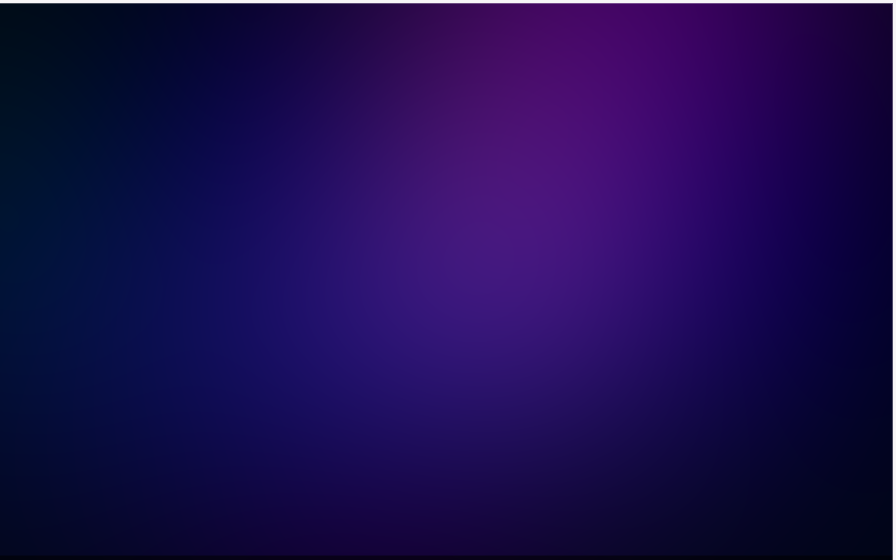
This background is drawn by a WebGL 1 fragment shader. Its source:

```glsl
precision highp float;

uniform vec2 u_resolution;

// Colours: glow tints are added to the base, negative parts absorb light
const vec3 BASE = vec3(0.0, 0.02, 0.057);
const vec3 BLUE = vec3(0.04, 0.02, 0.28);
const vec3 VIOLET = vec3(0.22, 0.07, 0.18);
const vec3 MAGENTA = vec3(0.20, -0.015, 0.24);
const vec3 TEAL = vec3(-0.02, 0.05, 0.03);
const vec3 PLUM = vec3(0.04, -0.025, 0.02);
const vec3 INDIGO = vec3(-0.03, -0.04, 0.09);
const vec3 NAVY = vec3(-0.02, -0.02, 0.07);
const vec3 BORDER = vec3(0.97, 0.96, 0.97);

// Glow centres and radii, as fractions of the canvas
const vec2 BLUE_POS = vec2(0.39, 0.38);
const vec2 BLUE_SIZE = vec2(0.46, 0.42);
const vec2 VIOLET_POS = vec2(0.58, 0.60);
const vec2 VIOLET_SIZE = vec2(0.27, 0.40);
const vec2 MAGENTA_POS = vec2(0.70, 1.05);
const vec2 MAGENTA_SIZE = vec2(0.30, 0.40);
const vec2 TEAL_POS = vec2(0.0, 0.65);
const vec2 TEAL_SIZE = vec2(0.20, 0.40);
const vec2 PLUM_POS = vec2(0.42, 0.0);
const vec2 PLUM_SIZE = vec2(0.25, 0.20);
const vec2 INDIGO_POS = vec2(0.85, 0.60);
const vec2 INDIGO_SIZE = vec2(0.22, 0.40);
const vec2 NAVY_POS = vec2(0.28, 0.82);
const vec2 NAVY_SIZE = vec2(0.17, 0.30);

// Edge widths, in canvas heights
const float BORDER_WIDTH = 0.006;
const float FOOT_WIDTH = 0.008;
const float FOOT_SHADE = 0.45;

// Elliptical Gaussian light
vec3 glow(vec2 uv, vec2 centre, vec2 radius, vec3 tint) {
    vec2 d = (uv - centre) / radius;
    return tint * exp(-dot(d, d));
}

// Soft step from 0 to 1, one pixel wide
float edge(float dist, float pixel) {
    return smoothstep(-0.5 * pixel, 0.5 * pixel, dist);
}

void main() {
    vec2 uv = gl_FragCoord.xy / u_resolution;
    vec2 p = gl_FragCoord.xy / u_resolution.y;
    float aspect = u_resolution.x / u_resolution.y;
    float pixel = 1.0 / u_resolution.y;

    // Overlapping glows
    vec3 color = BASE;
    color += glow(uv, BLUE_POS, BLUE_SIZE, BLUE);
    color += glow(uv, VIOLET_POS, VIOLET_SIZE, VIOLET);
    color += glow(uv, MAGENTA_POS, MAGENTA_SIZE, MAGENTA);
    color += glow(uv, TEAL_POS, TEAL_SIZE, TEAL);
    color += glow(uv, PLUM_POS, PLUM_SIZE, PLUM);
    color += glow(uv, INDIGO_POS, INDIGO_SIZE, INDIGO);
    color += glow(uv, NAVY_POS, NAVY_SIZE, NAVY);
    color = max(color, 0.0);

    // Dark line along the foot
    color *= mix(FOOT_SHADE, 1.0, edge(p.y - FOOT_WIDTH, pixel));

    // Pale border along the top and right
    float outside = max(p.y - 1.0, p.x - aspect) + BORDER_WIDTH;
    color = mix(color, BORDER, edge(outside, pixel));

    gl_FragColor = vec4(color, 1.0);
}
```
